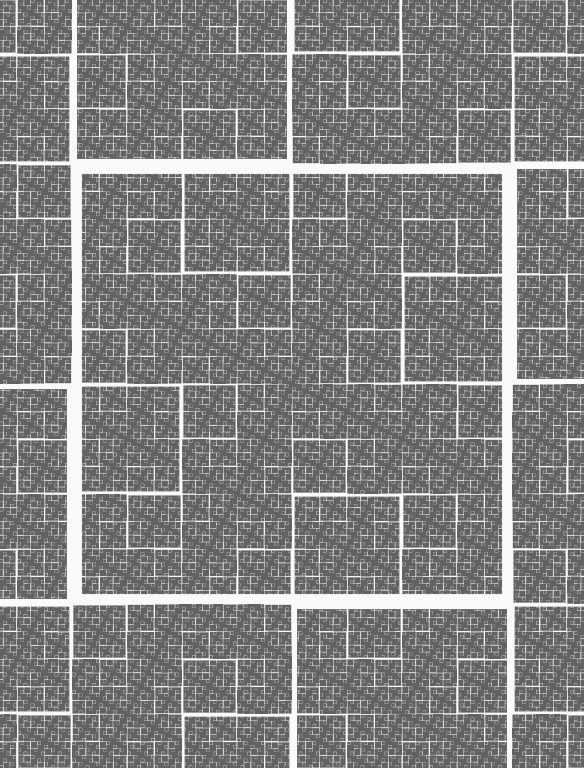
A Shadertoy shader for this pattern:

```glsl
// Nested white square frames on grey, an aperiodic pinwheel substitution.
// Each cell splits into four; a framed cell has four plain children, and a
// plain cell frames the one child that its diagonal direction points to.

const float CELL_SIZE   = 0.573;    // largest cell, in canvas heights
const float FRAME_RATIO = 0.0222;   // frame width relative to its cell
const float FRAME_EXTRA = 0.00024;  // keeps the finest frames visible
const int   LEVELS      = 8;
const int   SAMPLES     = 4;        // subsamples per axis
const vec3  INK         = vec3(0.385);
const vec3  PAPER       = vec3(0.98);

vec2 turnClockwise(vec2 v) { return vec2(v.y, -v.x); }

// Diagonal direction of a plain cell in the repeating 3 by 3 top grid.
vec2 startDirection(vec2 cell) {
    return cell.x * cell.y != 0.0 ? cell : -cell - turnClockwise(cell);
}

// Coverage of a frame; thin frames widen to one sample and fade instead.
float frameCoverage(float edge, float width, float footprint) {
    float drawn = max(width, footprint);
    return clamp((drawn - edge) / footprint + 0.5, 0.0, 1.0) * width / drawn;
}

// Walks down the hierarchy and gathers the frames around a point.
float nestedFrames(vec2 p, float footprint) {
    vec2 grid = p / CELL_SIZE;
    vec2 index = floor(grid + 0.5);
    vec2 local = grid - index;
    vec2 cell = mod(index + 1.0, 3.0) - 1.0;
    bool framed = dot(cell, cell) < 0.5;
    vec2 direction = startDirection(cell);
    float size = CELL_SIZE;
    float cover = 0.0;

    for (int i = 0; i < LEVELS; i++) {
        if (framed) {
            float edge = (0.5 - max(abs(local.x), abs(local.y))) * size;
            float width = size * FRAME_RATIO + FRAME_EXTRA;
            cover += (1.0 - cover) * frameCoverage(edge, width, footprint);
        }

        // Choose the child and its state from the corner it occupies.
        vec2 corner = 2.0 * step(vec2(0.0), local) - 1.0;
        float along = dot(corner, direction);
        float side = dot(corner, turnClockwise(direction));
        if (framed) {
            direction = turnClockwise(corner);
            framed = false;
        } else if (along > 1.0) {
            framed = true;
        } else if (along < -1.0) {
            direction = corner;
        } else if (side < 0.0) {
            direction = -corner;
        }
        local = 2.0 * local - 0.5 * corner;
        size *= 0.5;
    }
    return cover;
}

void mainImage(out vec4 fragColor, in vec2 fragCoord) {
    float footprint = 1.0 / (iResolution.y * float(SAMPLES));
    float cover = 0.0;

    // Average a small grid of samples inside each pixel.
    for (int y = 0; y < SAMPLES; y++) {
        for (int x = 0; x < SAMPLES; x++) {
            vec2 offset = (vec2(x, y) + 0.5) / float(SAMPLES) - 0.5;
            vec2 p = (fragCoord + offset - 0.5 * iResolution.xy) / iResolution.y;
            cover += nestedFrames(p, footprint);
        }
    }
    cover /= float(SAMPLES * SAMPLES);
    fragColor = vec4(mix(INK, PAPER, cover), 1.0);
}
```
